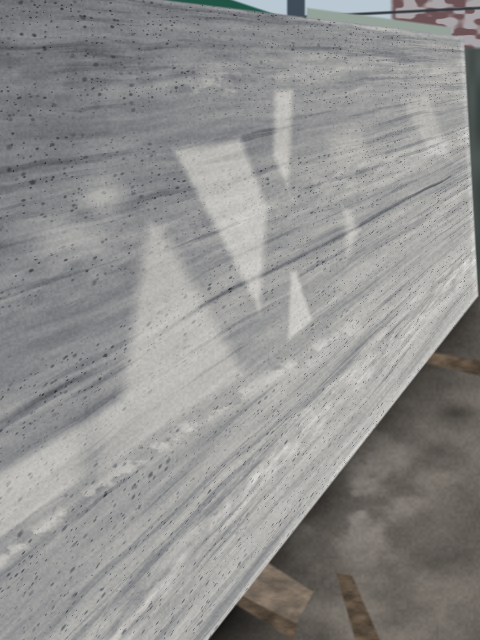
Reproduce this texture procedurally as a WebGL 1 fragment shader.

```glsl
precision highp float;
// Polished grey stone slab with fanned veins and window reflections, leaning in a yard.
uniform vec2 u_resolution;

float hash(vec2 p) {
  p = fract(p * vec2(0.1031, 0.1137));
  p += dot(p, p.yx + 33.33);
  return fract((p.x + p.y) * p.x * 7.31 + p.y * 5.17);
}

float noise(vec2 p) {
  vec2 i = floor(p), f = fract(p);
  f = f * f * (3.0 - 2.0 * f);
  return mix(mix(hash(i), hash(i + vec2(1, 0)), f.x),
             mix(hash(i + vec2(0, 1)), hash(i + vec2(1, 1)), f.x), f.y);
}

float fbm(vec2 p) {
  float sum = 0.0, amp = 0.5;
  for (int i = 0; i < 4; i++) {
    sum += amp * noise(p);
    p = p * 2.03 + 17.7;
    amp *= 0.5;
  }
  return sum / 0.9375;
}

// Signed distance inside an edge; y points down and corners run clockwise.
float edge(vec2 p, vec2 a, vec2 b) {
  vec2 e = normalize(b - a), r = p - a;
  return e.x * r.y - e.y * r.x;
}

float quad(vec2 p, vec2 a, vec2 b, vec2 c, vec2 d) {
  return min(min(edge(p, a, b), edge(p, b, c)), min(edge(p, c, d), edge(p, d, a)));
}

float fill(float dist, float soft) { return smoothstep(-soft, soft, dist); }

float glow(vec2 p, vec2 center, vec2 size) {
  vec2 r = (p - center) / size;
  return exp(-dot(r, r));
}

// Dark mineral dots, scattered on a grid that follows the veins.
float specks(vec2 s) {
  float sum = 0.0;
  for (int i = 0; i < 3; i++) {
    vec2 g = s * vec2(58, 76) * (1.0 + 0.5 * float(i)) + 50.0 + 31.0 * float(i);
    vec2 id = floor(g);
    vec2 r = fract(g) - 0.3 - 0.4 * vec2(hash(id + 3.1), hash(id + 8.7));
    float size = 0.1 + 0.2 * hash(id + 5.3);
    float dot1 = 1.0 - smoothstep(size * 0.3, size * 1.4, length(r));
    sum += step(0.85, hash(id)) * dot1 * (0.4 + 0.6 * hash(id + 2.9));
  }
  return min(sum, 1.0);
}

// Light mirrored in the polish: sharp panes, soft patches and broken streaks.
float reflections(vec2 p) {
  float l = 0.95 * fill(quad(p, vec2(1.09, 0.94), vec2(1.5, 0.86), vec2(1.67, 1.3), vec2(1.62, 1.93)), 0.03);
  l = max(l, 0.8 * fill(quad(p, vec2(0.93, 1.4), vec2(1.01, 1.42), vec2(1.52, 2.34), vec2(0.72, 2.75)), 0.06));
  l = max(l, 0.8 * fill(quad(p, vec2(-0.1, 3.02), vec2(0.85, 2.45), vec2(1.52, 2.34), vec2(-0.1, 3.43)), 0.03));
  l = max(l, fill(quad(p, vec2(1.82, 1.7), vec2(1.85, 1.7), vec2(1.95, 2.0), vec2(1.8, 2.13)), 0.018));
  l = max(l, 0.9 * fill(quad(p, vec2(1.72, 0.57), vec2(1.83, 0.56), vec2(1.8, 1.17), vec2(1.71, 0.98)), 0.025));
  l = max(l, 0.8 * fill(quad(p, vec2(2.15, 1.3), vec2(2.2, 1.33), vec2(2.24, 1.45), vec2(2.17, 1.6)), 0.03));
  l = max(l, 0.5 * fill(quad(p, vec2(2.52, 0.64), vec2(2.68, 0.6), vec2(2.82, 1.0), vec2(2.68, 0.95)), 0.03));
  l = max(l, 0.4 * fill(quad(p, vec2(2.05, 0.85), vec2(2.24, 0.79), vec2(2.3, 1.0), vec2(2.1, 1.1)), 0.05));
  l = max(l, 0.75 * glow(p, vec2(0.4, 1.46), vec2(0.3, 0.11)));
  l = max(l, 0.75 * glow(p, vec2(0.64, 1.24), vec2(0.14, 0.17)));
  l -= 0.4 * glow(p, vec2(0.56, 2.8), vec2(0.09, 0.3));
  float chips = smoothstep(0.42, 0.6, fbm(p * vec2(9, 14)));
  float path = p.y - (3.5 - 0.76 * p.x + 0.05 * p.x * p.x);
  l += 0.85 * chips * exp(-pow(path / 0.055, 2.0)) * (1.0 - smoothstep(2.0, 2.5, p.x));
  l += 0.6 * chips * glow(p, vec2(1.38, 0.53), vec2(0.22, 0.1));
  return clamp(l, -0.3, 1.0);
}

vec3 stone(vec2 p) {
  vec2 toVanish = vec2(4.14 - p.x, p.y - 0.384);
  vec2 s = vec2(log(max(toVanish.x, 0.1)), toVanish.y / max(toVanish.x, 0.1));
  s.y += 0.03 * (fbm(s * vec2(5, 9) + 4.0) - 0.5);
  float broad = fbm(s * vec2(3, 17) + 20.0);
  float fine = fbm(s * vec2(9, 80) + 40.0);
  float tone = 0.425 + 0.07 * p.x + 0.045 * p.y;
  tone += 0.15 * (broad - 0.5) + 0.15 * (fine - 0.5);
  // Thin dark veins and rough white crystal bands.
  tone -= 0.09 * smoothstep(0.55, 0.75, fbm(s * vec2(4, 60) + 70.0));
  tone -= 0.18 * exp(-pow((s.y - 0.535) / 0.006, 2.0)) * smoothstep(0.3, 0.6, noise(s * vec2(9, 3) + 9.0));
  float band = exp(-pow((s.y - 1.03) / 0.07, 2.0)) + 0.6 * exp(-pow((s.y - 0.37) / 0.05, 2.0))
             + 0.5 * exp(-pow((s.y - 0.03) / 0.05, 2.0));
  tone += 0.3 * band * (fbm(s * vec2(30, 60) + 11.0) - 0.4);
  float light = reflections(p);
  tone = mix(tone, 0.8 + 0.4 * (tone - 0.6), 0.85 * max(light, 0.0)) + 0.2 * min(light, 0.0);
  tone += 0.05 * (noise(p * 75.0) - 0.5);
  tone -= 0.24 * specks(s) * smoothstep(0.3, 0.65, broad + 0.08) * (1.0 - 0.5 * max(light, 0.0));
  tone = clamp(tone, 0.16, 0.88);
  return tone * mix(vec3(0.985, 1.0, 1.03), vec3(1.005, 1.0, 0.98), smoothstep(0.42, 0.72, tone));
}

vec3 yard(vec2 p, float slab) {
  // Stained concrete, dark beneath the slab.
  float stain = fbm(p * vec2(4, 6));
  vec3 c = vec3(0.41, 0.39, 0.365) * (0.75 + 0.5 * stain) + 0.04 * (noise(p * 60.0) - 0.5);
  c += 0.13 * smoothstep(0.5, 0.7, stain) * glow(p, vec2(2.2, 3.05), vec2(0.35, 0.4));
  c *= 1.0 - 0.45 * exp(slab / 0.14) - 0.4 * glow(p, vec2(1.5, 3.95), vec2(0.35, 0.3));
  c *= 1.0 - 0.4 * glow(p, vec2(2.85, 2.58), vec2(0.12, 0.05));
  // Wooden blocks.
  vec3 wood = vec3(0.35, 0.3, 0.25) * (0.6 + 0.8 * fbm(p * vec2(12, 22)));
  float block = quad(p, vec2(1.65, 3.5), vec2(1.96, 3.7), vec2(1.84, 3.92), vec2(1.5, 3.72));
  c = mix(c, wood + 0.13, fill(block, 0.012));
  float beam = max(quad(p, vec2(2.1, 3.58), vec2(2.2, 3.6), vec2(2.42, 4.1), vec2(2.25, 4.1)),
                   quad(p, vec2(2.7, 2.2), vec2(3.1, 2.27), vec2(3.1, 2.37), vec2(2.65, 2.27)));
  beam = max(beam, quad(p, vec2(1.5, 3.72), vec2(1.86, 3.9), vec2(1.83, 4.0), vec2(1.48, 3.78)));
  c = mix(c, wood, fill(beam, 0.012));
  // Stacked slabs to the right, then buildings and sky at the top.
  c = mix(c, vec3(0.23, 0.26, 0.25) + 0.1 * noise(p * vec2(20, 5)), 1.0 - fill(p.y - 1.75, 0.04));
  vec3 far = mix(vec3(0.13, 0.33, 0.27), vec3(0.72, 0.78, 0.82), fill(p.x - 1.45 - 3.0 * p.y, 0.03));
  vec3 houses = mix(vec3(0.42, 0.32, 0.33), vec3(0.66, 0.64, 0.65), smoothstep(0.4, 0.65, noise(p * vec2(16, 30))));
  far = mix(far, houses, fill(p.x - 2.45, 0.02));
  far = mix(far, vec3(0.2, 0.22, 0.24), 1.0 - fill(abs(p.y - 0.1 + 0.05 * (p.x - 2.0)) - 0.008, 0.008));
  far = mix(far, vec3(0.25, 0.3, 0.34), 1.0 - fill(abs(p.x - 1.85) - 0.055, 0.01));
  c = mix(c, far, 1.0 - fill(p.y - 0.3, 0.015));
  float rear = quad(p, vec2(1.92, 0.05), vec2(2.82, 0.17), vec2(2.84, 0.4), vec2(1.9, 0.3));
  return mix(c, vec3(0.58, 0.63, 0.6), fill(rear, 0.01));
}

void main() {
  vec2 p = gl_FragCoord.xy / u_resolution;
  p = vec2(3.0 * p.x, 4.0 - 4.0 * p.y);
  float slab = quad(p, vec2(-1.0, -0.25), vec2(2.9, 0.23), vec2(2.99, 1.85), vec2(-1.0, 6.93));
  vec3 face = stone(p) + 0.07 * exp(-pow((slab - 0.015) / 0.014, 2.0));
  gl_FragColor = vec4(mix(yard(p, min(slab, 0.0)), face, fill(slab, 0.008)), 1.0);
}
```
